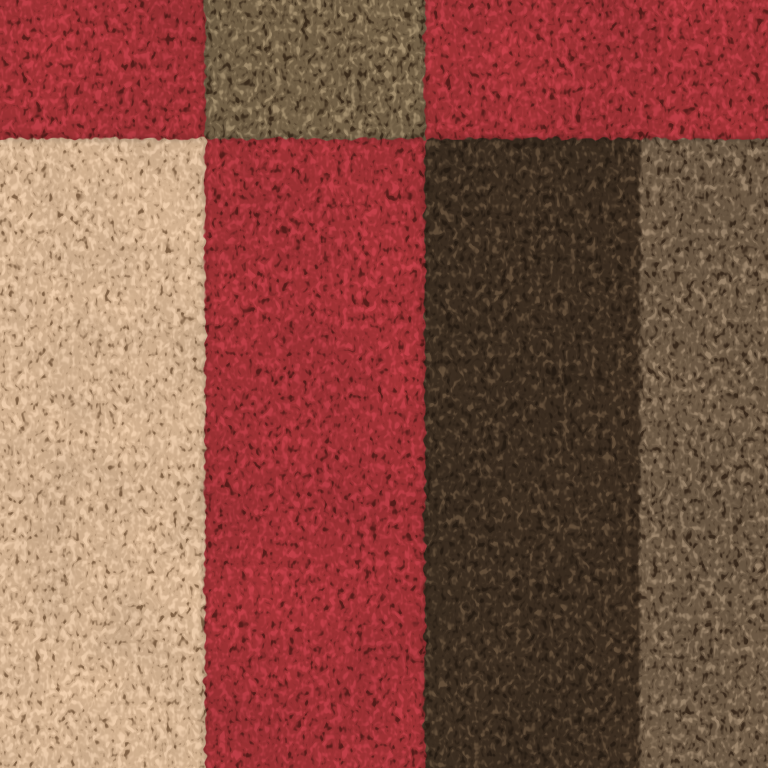
Give the GLSL for this texture, as a WebGL 1 fragment shader.

```glsl
precision highp float;

// Tufted carpet in colour blocks: a top band above four vertical stripes.
// Block borders are displaced by noise so that tufts overlap; the pile is
// warped gradient noise, mapped to pit, body and tip tones of each yarn.

uniform vec2 u_resolution;

// Layout, in canvas units
const float SEAM_LEFT = 0.267;
const float SEAM_MID = 0.553;
const float SEAM_RIGHT = 0.833;
const float BAND_BOTTOM = 0.819;

// Pile
const vec2 TUFT_FREQ = vec2(112.0, 88.0);
const vec2 FIBRE_FREQ = vec2(235.0, 170.0);
const float WARP = 0.0040;
const float FRAY = 0.0065;
const float SEAM_SHADE = 0.12;

// Yarn tones
const vec3 CREAM_PIT = vec3(0.50, 0.38, 0.27);
const vec3 CREAM_BODY = vec3(0.81, 0.68, 0.55);
const vec3 CREAM_TIP = vec3(0.92, 0.79, 0.66);
const vec3 RED_PIT = vec3(0.34, 0.11, 0.10);
const vec3 RED_BODY = vec3(0.61, 0.19, 0.20);
const vec3 RED_TIP = vec3(0.74, 0.24, 0.27);
const vec3 DARK_PIT = vec3(0.15, 0.11, 0.075);
const vec3 DARK_BODY = vec3(0.23, 0.175, 0.125);
const vec3 DARK_TIP = vec3(0.38, 0.30, 0.22);
const vec3 TAUPE_PIT = vec3(0.22, 0.16, 0.11);
const vec3 TAUPE_BODY = vec3(0.42, 0.345, 0.265);
const vec3 TAUPE_TIP = vec3(0.60, 0.51, 0.41);
const vec3 OLIVE_TINT = vec3(1.05, 1.07, 1.02);

vec2 hash22(vec2 p) {
    vec3 q = fract(p.xyx * vec3(0.1031, 0.1030, 0.0973));
    q += dot(q, q.yzx + 33.33);
    return fract((q.xx + q.yz) * q.zy);
}

float cornerSlope(vec2 cell, vec2 corner, vec2 f) {
    return dot(hash22(cell + corner) * 2.0 - 1.0, f - corner);
}

// Gradient noise, roughly -0.7 to 0.7
float noise(vec2 p) {
    vec2 i = floor(p);
    vec2 f = p - i;
    vec2 u = f * f * f * (f * (f * 6.0 - 15.0) + 10.0);
    float low = mix(cornerSlope(i, vec2(0.0), f), cornerSlope(i, vec2(1.0, 0.0), f), u.x);
    float high = mix(cornerSlope(i, vec2(0.0, 1.0), f), cornerSlope(i, vec2(1.0), f), u.x);
    return mix(low, high, u.y);
}

// Height of the pile around zero: curled tufts with finer fibres
float pileHeight(vec2 p) {
    vec2 curl = vec2(noise(p * 60.0 + 17.0), noise(p * 60.0 + 83.0));
    vec2 q = p + WARP * curl;
    float tufts = noise(q * TUFT_FREQ + 5.0);
    float fibres = noise(q * FIBRE_FREQ + 41.0);
    return tufts * 1.15 + fibres * 0.75;
}

vec3 yarn(vec3 pit, vec3 body, vec3 tip, float height) {
    vec3 c = mix(pit, body, smoothstep(-0.62, -0.06, height));
    return mix(c, tip, smoothstep(0.0, 0.60, height));
}

float seamGlow(float dist) {
    return exp(-dist * dist * 40000.0);
}

void main() {
    vec2 p = gl_FragCoord.xy / u_resolution;
    float soft = max(0.0014, 0.75 / min(u_resolution.x, u_resolution.y));

    // Frayed block borders
    vec2 fray = vec2(noise(p * vec2(70.0, 95.0) + 11.0), noise(p * vec2(95.0, 70.0) + 57.0));
    vec2 q = p + FRAY * fray;
    float pastLeft = smoothstep(-soft, soft, q.x - SEAM_LEFT);
    float pastMid = smoothstep(-soft, soft, q.x - SEAM_MID);
    float pastRight = smoothstep(-2.0 * soft, 2.0 * soft, q.x - SEAM_RIGHT);
    float band = smoothstep(-soft, soft, q.y - BAND_BOTTOM);

    // Each yarn at this pile height
    float height = pileHeight(p);
    vec3 cream = yarn(CREAM_PIT, CREAM_BODY, CREAM_TIP, height + 0.10);
    vec3 red = yarn(RED_PIT, RED_BODY, RED_TIP, height + 0.06);
    vec3 dark = yarn(DARK_PIT, DARK_BODY, DARK_TIP, height);
    vec3 taupe = yarn(TAUPE_PIT, TAUPE_BODY, TAUPE_TIP, height);

    // Stripes below, band above
    vec3 stripes = mix(cream, red, pastLeft);
    stripes = mix(stripes, dark, pastMid);
    stripes = mix(stripes, taupe, pastRight);
    vec3 top = mix(red, taupe * OLIVE_TINT, pastLeft * (1.0 - pastMid));
    vec3 color = mix(stripes, top, band);

    // Shallow shade in the seams
    float seam = max(seamGlow(q.x - SEAM_LEFT), seamGlow(q.x - SEAM_MID));
    seam = max(seam, seamGlow(q.y - BAND_BOTTOM));
    color *= 1.0 - SEAM_SHADE * seam;

    // Broad unevenness of the brushed pile
    color *= 1.0 + 0.07 * noise(p * 7.0 + 3.0) + 0.05 * noise(p * 22.0 + 29.0);

    gl_FragColor = vec4(clamp(color, 0.0, 1.0), 1.0);
}
```
